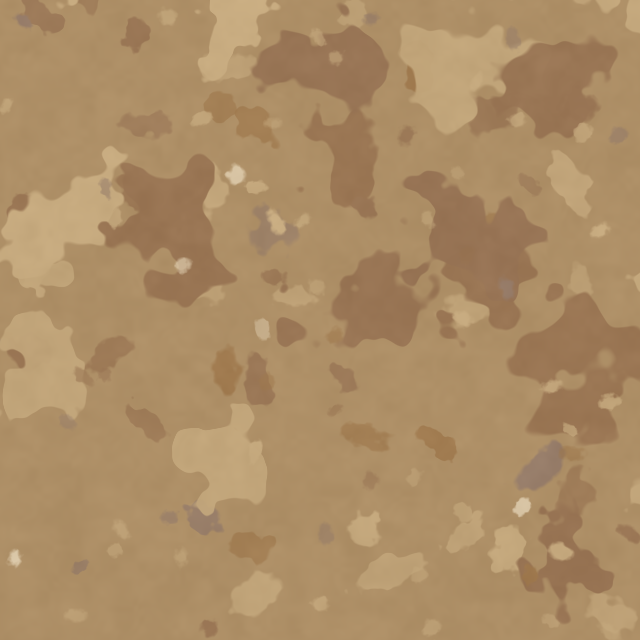
Write a Shadertoy shader that draws this pattern.

```glsl
// Tan stone ground with scattered cream, umber and ochre patches and chips
#define PATCH_CELLS 5.0
#define CHIP_CELLS 8.0
#define SPECK_CELLS 13.0
#define PATCH_RADIUS 0.066
#define CHIP_RADIUS 0.027
#define SPECK_RADIUS 0.012
#define EDGE_SOFTNESS 0.003
#define MOTTLE 0.04

const vec3 GROUND = vec3(0.68, 0.56, 0.40);
const vec3 CREAM = vec3(0.79, 0.68, 0.51);
const vec3 SAND = vec3(0.76, 0.65, 0.48);
const vec3 UMBER = vec3(0.59, 0.45, 0.33);
const vec3 OCHRE = vec3(0.62, 0.47, 0.30);
const vec3 MAUVE = vec3(0.58, 0.48, 0.41);
const vec3 PALE = vec3(0.87, 0.80, 0.68);

float hash(vec2 p) {
    return fract(sin(dot(p, vec2(127.1, 311.7))) * 43758.5453);
}

float noise(vec2 p) {
    vec2 i = floor(p), f = fract(p);
    f = f * f * f * (f * (f * 6.0 - 15.0) + 10.0);
    return mix(mix(hash(i), hash(i + vec2(1, 0)), f.x),
               mix(hash(i + vec2(0, 1)), hash(i + vec2(1, 1)), f.x), f.y);
}

// Signed distance, in radii, to a stretched blob with a wandering outline
float blob(vec2 q, float stretch, float lobes, vec2 seed) {
    float outline = 0.78 * noise(q * 1.55 + seed) + 0.22 * noise(q * 3.7 + seed.yx);
    float d = length(q * vec2(1.0 / stretch, stretch)) - 1.0 - lobes * (2.0 * outline - 1.0);
    return d / (1.0 + lobes);
}

// Light tones up to lightShare, then umber, ochre and a little mauve
vec3 pickColour(float pick, float tone, float lightShare, float umberShare) {
    if (pick < lightShare) return mix(SAND, CREAM, tone);
    float dark = (pick - lightShare) / (1.0 - lightShare);
    if (dark < umberShare) return mix(UMBER, OCHRE, 0.3 * tone);
    return dark < umberShare + 0.32 ? OCHRE : MAUVE;
}

// Paints one jittered grid of blobs over the given colour
vec3 scatter(vec3 colour, vec2 p, float cells, float radius, float density,
             float lobes, float maxStretch, float lightShare, float umberShare,
             float minOpacity) {
    vec2 home = floor(p * cells);
    for (int y = -1; y <= 1; y++)
    for (int x = -1; x <= 1; x++) {
        vec2 cell = home + vec2(x, y);
        vec2 id = cell + cells * 7.3;
        if (hash(id) > density) continue;

        // Place, turn and size
        vec2 jitter = vec2(hash(id + 11.3), hash(id + 23.7)) - 0.5;
        vec2 centre = (cell + 0.5 + 0.75 * jitter) / cells;
        float angle = 6.2832 * hash(id + 37.1);
        float r = radius * mix(0.75, 1.25, hash(id + 41.9));
        float stretch = mix(1.0, maxStretch, hash(id + 53.3));
        float c = cos(angle), s = sin(angle);
        vec2 q = mat2(c, -s, s, c) * (p - centre) / r;

        // Shape and colour
        vec2 seed = 60.0 * vec2(hash(id + 61.7), hash(id + 73.9));
        float d = blob(q, stretch, lobes, seed) * r;
        float soft = EDGE_SOFTNESS * mix(0.5, 1.2, hash(id + 83.1));
        float opacity = mix(minOpacity, 1.0, hash(id + 97.3));
        float mask = opacity * (1.0 - smoothstep(-soft, soft, d));
        vec3 fill = pickColour(hash(id + 101.9), hash(id + 113.3), lightShare, umberShare);
        if (radius == SPECK_RADIUS && hash(id + 127.7) > 0.9) fill = PALE;
        colour = mix(colour, fill, mask);
    }
    return colour;
}

void mainImage(out vec4 fragColor, in vec2 fragCoord) {
    vec2 p = fragCoord / iResolution.y;

    // Chips lie under the large patches, specks on top
    vec3 colour = GROUND;
    colour = scatter(colour, p, CHIP_CELLS, CHIP_RADIUS, 0.55, 0.55, 1.5, 0.48, 0.5, 0.6);
    colour = scatter(colour, p, PATCH_CELLS, PATCH_RADIUS, 0.64, 0.95, 1.35, 0.68, 1.0, 0.9);
    colour = scatter(colour, p, SPECK_CELLS, SPECK_RADIUS, 0.32, 0.4, 1.45, 0.55, 0.35, 0.45);

    // Soft cloudy mottling over everything
    vec2 drift = 0.02 * vec2(noise(p * 30.0), noise(p * 30.0 + 19.0));
    float cloud = 0.5 * noise((p + drift) * 34.0) + 0.3 * noise((p - drift) * 75.0 + 5.0)
                + 0.2 * noise(p * 9.0 + 3.0) - 0.5;
    colour += MOTTLE * cloud * vec3(1.0, 1.0, 0.95);

    fragColor = vec4(colour, 1.0);
}
```
